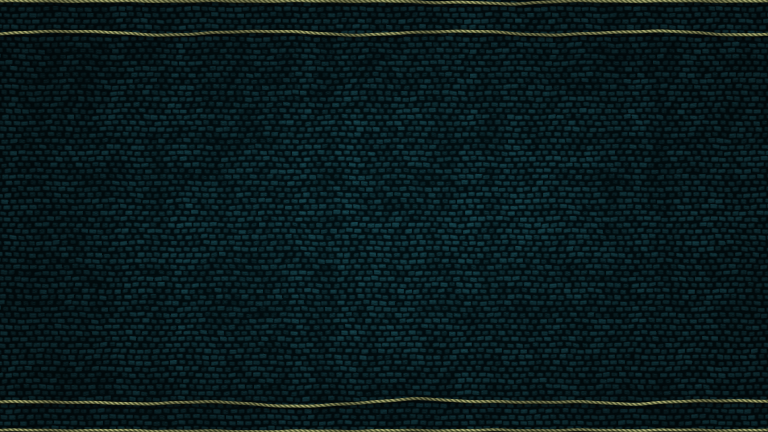
Reproduce this texture procedurally as a WebGL 2 fragment shader.

```glsl
#version 300 es
precision highp float;
uniform vec2 u_resolution;
out vec4 fragColor;

float hash(vec2 p) {
    vec3 q = fract(p.xyx * vec3(0.1031, 0.103, 0.0973));
    q += dot(q, q.yzx + 33.33);
    return fract((q.x + q.y) * q.z);
}

float bump(float x, float width) {
    return exp(-x * x / (width * width));
}

// Rounded yarn loops in staggered rows: x is height, y is a random shade
vec2 weave(vec2 p) {
    p += 0.0013 * vec2(sin(p.y * 41.0 + 3.0 * sin(p.x * 9.0)),
                       sin(p.x * 37.0 + 2.0 * sin(p.y * 13.0)));
    vec2 grid = p * vec2(52.0, 72.0);
    float row = floor(grid.y);
    grid.x += 0.5 * mod(row, 2.0) + 0.3 * (hash(vec2(row, 7.0)) - 0.5);
    vec2 id = floor(grid);
    vec2 local = fract(grid) - 0.5;
    float shade = hash(id);
    local += 0.16 * (vec2(hash(id + 19.0), hash(id + 47.0)) - 0.5);
    local.y += local.x * 0.35 * (hash(id + 71.0) - 0.5);
    vec2 halfSize = vec2(0.33 + 0.14 * shade, 0.33 + 0.08 * hash(id + 5.0));
    vec2 q = abs(local) - halfSize + 0.22;
    float d = length(max(q, 0.0)) + min(max(q.x, q.y), 0.0) - 0.22;
    float body = smoothstep(0.12, -0.2, d);
    // Light falls on the upper side of each loop
    body *= 0.82 + 0.55 * local.y;
    return vec2(body, shade);
}

// Lays a twisted thread with a soft shadow over the cloth
vec3 stitch(vec3 cloth, vec2 p, float height, float radius) {
    float d = p.y - height;
    float pixel = 1.0 / u_resolution.y;
    cloth *= 1.0 - 0.55 * bump(d + 0.003, 0.0065);
    float twist = 0.5 + 0.5 * sin(p.x * 540.0 + d * 700.0);
    float uneven = 0.85 + 0.15 * sin(p.x * 23.0 + 2.0 * sin(p.x * 7.0));
    vec3 thread = mix(vec3(0.34, 0.37, 0.22), vec3(0.68, 0.68, 0.45), twist) * uneven;
    thread *= 1.0 - 0.35 * smoothstep(0.0, radius, -d);
    float cover = smoothstep(radius + 0.6 * pixel, radius - 0.6 * pixel, abs(d));
    return mix(cloth, thread, cover);
}

void main() {
    vec2 p = gl_FragCoord.xy / u_resolution.y;
    vec2 uv = gl_FragCoord.xy / u_resolution;

    // Cloth with uneven warp and weft strands
    vec2 yarn = weave(p);
    float strands = 0.09 * sin(p.x * 31.0 + 2.0 * sin(p.x * 17.0))
                  + 0.07 * sin(p.y * 43.0 + 2.0 * sin(p.y * 19.0))
                  + 0.06 * sin(p.x * 11.0 + 4.0 * sin(p.y * 5.0));
    float fibre = hash(floor(p * vec2(210.0, 430.0))) - 0.5;
    float lit = yarn.x * (0.62 + 0.5 * yarn.y + strands + 0.25 * fibre);
    vec3 cloth = mix(vec3(0.004, 0.045, 0.055), vec3(0.075, 0.225, 0.255), clamp(lit, 0.0, 1.2));

    // Central glow fading toward the corners
    vec2 fromCentre = (uv - vec2(0.49, 0.5)) * vec2(1.5, 1.35);
    cloth *= 0.62 + 0.5 * exp(-2.2 * dot(fromCentre, fromCentre));

    // Wavy seams
    float wave = 0.0007 * sin(p.x * 29.0) + 0.0004 * sin(p.x * 67.0);
    float upper = 0.9236 - 0.0042 * cos(13.96 * (p.x - 0.382)) + wave;
    float lower = 0.0694 + wave
                - 0.0105 * bump(p.x - 0.69, 0.11)
                + 0.0075 * bump(p.x - 0.98, 0.08)
                - 0.0045 * bump(p.x - 1.46, 0.07)
                - 0.0045 * bump(p.x - 0.31, 0.08)
                + 0.0035 * bump(p.x - 1.68, 0.09);
    float topEdge = 0.9975 + wave - 0.007 * bump(p.x - 1.17, 0.08)
                  - 0.003 * bump(p.x - 1.0, 0.07);
    float bottomEdge = 0.004 + wave - 0.0025 * bump(p.x - 0.6, 0.3);

    vec3 colour = stitch(cloth, p, upper, 0.0036);
    colour = stitch(colour, p, lower, 0.0036);
    colour = stitch(colour, p, topEdge, 0.0036);
    colour = stitch(colour, p, bottomEdge, 0.0034);
    fragColor = vec4(colour, 1.0);
}
```
